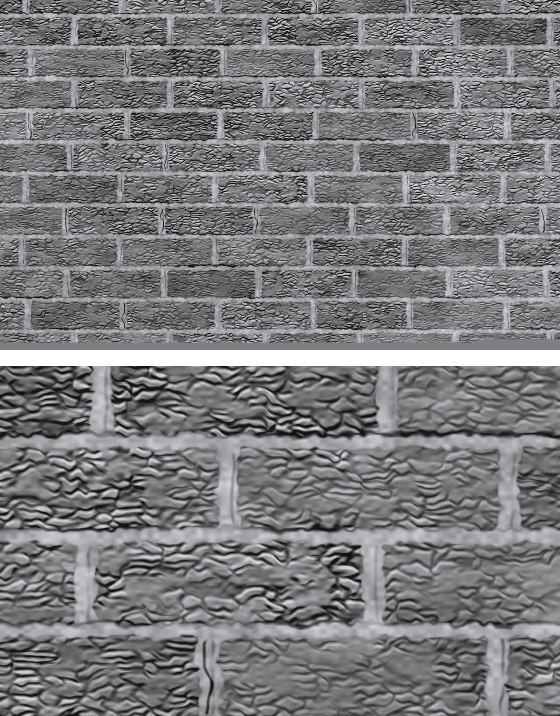
Top: the whole. Bottom: its middle third, enlarged.
Give the GLSL for this texture, as a Shadertoy shader.

```glsl
// Grey painted wall of rough, bark-faced bricks in running bond with pale mortar.
#define PITCH vec2(0.273, 0.0902)   // brick plus joint, in canvas heights
#define JOINT vec2(0.021, 0.0145)   // joint widths: upright, level
#define FIRST_ROW 0.054             // height of the lowest full joint
#define BARK_SCALE vec2(43.0, 112.0) // density of the ridges on a brick face
#define RELIEF 0.36                 // strength of light on the ridges
#define BRICK_TONE 0.465
#define MORTAR_TONE 0.685
#define SHADOW_WIDTH 0.0038         // dark line under each course
#define LEDGE_HEIGHT 0.021
#define TINT vec3(0.992, 0.994, 1.016)

float hash(vec2 p) {
    p = fract(p * vec2(0.1031, 0.1137));
    p += dot(p, p.yx + 33.33);
    return fract((p.x + p.y) * p.x * 47.0);
}

float noise(vec2 p) {
    vec2 i = floor(p), f = fract(p);
    f = f * f * (3.0 - 2.0 * f);
    float low = mix(hash(i), hash(i + vec2(1, 0)), f.x);
    float high = mix(hash(i + vec2(0, 1)), hash(i + vec2(1, 1)), f.x);
    return mix(low, high, f.y);
}

// Gap between the two nearest cell points: zero along the crevices.
float cellGap(vec2 p) {
    vec2 cell = floor(p), nearest = vec2(9.0);
    for (int y = -1; y <= 1; y++)
    for (int x = -1; x <= 1; x++) {
        vec2 id = cell + vec2(x, y);
        vec2 point = id + vec2(hash(id + 17.0), hash(id + 71.0));
        float d = length(point - p);
        nearest = d < nearest.x ? vec2(d, nearest.x) : vec2(nearest.x, min(nearest.y, d));
    }
    return nearest.y - nearest.x;
}

// Height of the ridged brick face: broken crevices under a rough grain.
float barkHeight(vec2 p, float fineness) {
    vec2 q = p * BARK_SCALE * vec2(1.0, fineness);
    q.y += 1.3 * noise(p * vec2(36.0, 30.0)) + 0.5 * noise(p * vec2(130.0, 80.0));
    q.x += 0.8 * noise(p * vec2(60.0, 110.0) + 40.0);
    float plates = smoothstep(0.0, 0.5, cellGap(q + 60.0));
    float broken = smoothstep(0.15, 0.55, noise(p * vec2(50.0, 95.0) + 15.0));
    plates = mix(0.75, plates, broken);
    float grain = noise(p * vec2(150.0, 270.0) + 90.0);
    float strata = noise(q * vec2(0.45, 0.9) + 35.0);
    return 0.55 * plates + 0.25 * grain + 0.3 * strata;
}

void mainImage(out vec4 fragColor, in vec2 fragCoord) {
    vec2 p = fragCoord / iResolution.y;
    float aa = max(1.0 / iResolution.y, 0.0022);

    // Running bond with drifting rows and slightly uneven upright joints
    float v = (p.y - FIRST_ROW) / PITCH.y;
    float row = floor(v), fy = fract(v);
    float start = mix(0.079, 0.202, mod(row, 2.0)) - 0.014 * sin(0.63 * row);
    float u = (p.x - start) / PITCH.x;
    float column = floor(u), fx = fract(u);
    vec2 id = vec2(column, row) + 20.0;
    float left = fx - 0.03 * (hash(id) - 0.5);
    float right = fx - 1.0 - 0.03 * (hash(id + vec2(1, 0)) - 0.5);
    bool nearLeft = abs(left) < abs(right);
    float fromJoint = (nearLeft ? left : right) * PITCH.x;
    vec2 jointId = id + vec2(nearLeft ? 0 : 1, 0);

    // Distance inside the brick, with ragged edges and rounded corners
    vec2 inset = vec2(abs(fromJoint), min(fy, 1.0 - fy) * PITCH.y) - 0.5 * JOINT;
    inset += 0.005 * (vec2(noise(p * 75.0), noise(p * 60.0 + 30.0)) - 0.5);
    inset += 0.005 * (noise(p * vec2(150.0, 190.0) + 50.0) - 0.5);
    float corner = 0.005;
    float edge = min(corner, min(inset.x, inset.y));
    if (inset.x < corner && inset.y < corner)
        edge = corner - length(corner - inset);

    // Brick face: ridges lit from above, each brick with its own wear
    float wear = hash(id + 7.0);
    float fineness = wear > 0.9 ? 1.4 : mix(0.88, 1.12, hash(id + 3.0));
    float height = barkHeight(p, fineness);
    float slope = height - barkHeight(p + vec2(-0.001, 0.0032), fineness);
    float contrast = mix(1.2, 0.75, smoothstep(0.3, 1.0, wear));
    contrast *= mix(0.9, 1.1, p.y) * mix(0.7, 1.3, noise(p * vec2(14.0, 22.0)));
    float brick = BRICK_TONE + 0.11 * (hash(id + 11.0) - 0.5);
    brick += 0.13 * (noise(p * vec2(16.0, 30.0) + 60.0) - 0.5);
    brick += contrast * (RELIEF * slope + 0.36 * (height - 0.62));

    // Mortar: pale and grainy, scored along the upright joints
    float grain = noise(p * vec2(170.0, 220.0)) - 0.5;
    float mortar = MORTAR_TONE + 0.17 * grain + 0.14 * (noise(p * 45.0) - 0.5);
    float score = fromJoint + 0.005 * (noise(p * vec2(20.0, 70.0)) - 0.5);
    float upright = smoothstep(0.0, 0.004, inset.y);
    float scored = 0.3 * noise(vec2(p.y * 60.0, jointId.x * 3.7));
    mortar -= scored * upright * smoothstep(0.003, 0.0, abs(score - 0.004));
    float crackPath = fromJoint + 0.012 * (noise(vec2(p.y * 55.0, jointId.x)) - 0.5);
    float crack = step(0.86, hash(jointId + 31.0)) * upright;
    mortar -= 0.4 * crack * smoothstep(0.0024, 0.0004, abs(crackPath));

    float tone = mix(mortar, brick, smoothstep(-aa, aa, edge));
    tone -= 0.1 * exp(-abs(edge) / 0.002);

    // Patchy shadow below each course
    float patches = mix(0.12, 0.45, smoothstep(0.3, 0.8, noise(p * vec2(11.0, 25.0) + 5.0)));
    float below = smoothstep(SHADOW_WIDTH, 0.0, abs(inset.y + 0.001));
    tone -= patches * below * step(fy, 0.5);
    tone += 0.09 * (noise(p * vec2(3.0, 4.0)) - 0.5);

    // Plain ledge at the foot, a little higher at the right
    float ledge = LEDGE_HEIGHT + 0.01 * smoothstep(1.36, 1.38, p.x);
    tone = mix(0.5, clamp(tone, 0.08, 0.82), smoothstep(-aa, aa, p.y - ledge));
    fragColor = vec4(tone * TINT, 1.0);
}
```
